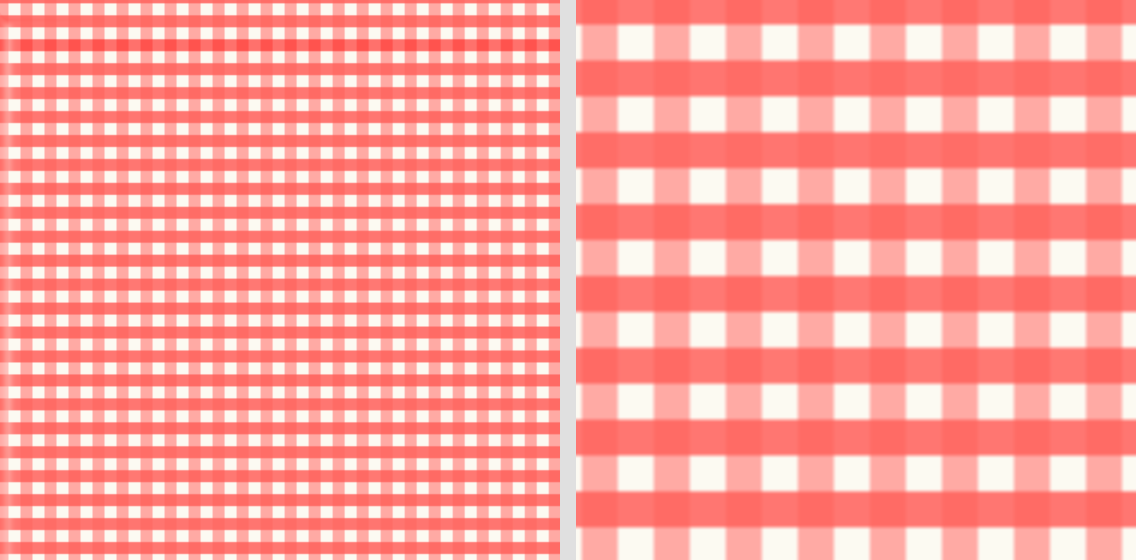
Left: the whole. Right: its middle third, enlarged.
This pattern is drawn by a WebGL 1 fragment shader. Its source:

```glsl
precision highp float;
// Red gingham cloth: translucent pink columns under stronger coral rows.
// Soft periodic stripes are layered, rows differ slightly in strength, one
// row is darker, and the left border carries a pale sheen below a faint crease.

uniform vec2 u_resolution;

const vec2 REPEATS = vec2(23.32, 23.39);      // cells across and down
const vec2 FIRST_CENTRE = vec2(0.0473, 0.038); // first stripe, from top left
const float HALF_WIDTH = 0.25;                // of one cell
const float SOFTNESS = 0.045;                 // of one cell
const float DARK_ROW = 1.0;

const vec3 CLOTH = vec3(0.99, 0.98, 0.95);
const vec3 COLUMN = vec3(1.0, 0.665, 0.645);
const vec3 ROW = vec3(1.0, 0.47, 0.45);
const vec3 CROSSING = vec3(1.0, 0.415, 0.39);
const vec3 DARK_BAND = vec3(1.0, 0.445, 0.425);
const vec3 DARK_CROSSING = vec3(1.0, 0.325, 0.305);
const float ROW_VARIATION = 0.5;

const float SHEEN_X = 0.014;
const float SHEEN_WIDTH = 0.009;
const float SHEEN_STRENGTH = 0.32;
const float CREASE_Y = 0.036;
const float CREASE_STRENGTH = 0.14;

float hash(float n) {
  return fract(sin(n * 91.73 + 4.1) * 4375.85);
}

// Coverage of stripes centred on whole numbers.
float stripe(float t, float pixel) {
  float d = abs(fract(t + 0.5) - 0.5);
  float soft = max(SOFTNESS, 0.7 * pixel);
  return 1.0 - smoothstep(HALF_WIDTH - soft, HALF_WIDTH + soft, d);
}

float bell(float x) {
  return exp(-x * x);
}

vec3 gingham(vec2 p) {
  vec2 cell = (p - FIRST_CENTRE) * REPEATS;
  vec2 pixel = REPEATS / u_resolution;
  float column = stripe(cell.x, pixel.x);
  float row = stripe(cell.y, pixel.y);
  float rowId = floor(cell.y + 0.5);

  // Some rows hide more of the columns beneath them.
  float flatten = ROW_VARIATION * hash(rowId);
  vec3 mean = 0.5 * (ROW + CROSSING);
  vec3 band = mix(mix(ROW, CROSSING, column), mean, flatten);
  vec3 darkBand = mix(DARK_BAND, DARK_CROSSING, column);
  float isDark = 1.0 - step(0.5, abs(rowId - DARK_ROW));
  band = mix(band, darkBand, isDark);

  return mix(mix(CLOTH, COLUMN, column), band, row);
}

void main() {
  vec2 p = gl_FragCoord.xy / u_resolution;
  p.y = 1.0 - p.y; // measure downwards from the top
  vec3 color = gingham(p);

  // Crease that curls up at the corner and fades to the right.
  float creaseY = CREASE_Y - 0.012 * exp(-p.x / 0.006);
  float crease = bell((p.y - creaseY) / 0.003);
  crease *= 1.0 - smoothstep(0.02, 0.22, p.x);
  color = mix(color, DARK_CROSSING, CREASE_STRENGTH * crease);

  // Pale vertical sheen, uneven along its length.
  float sheen = bell((p.x - SHEEN_X) / SHEEN_WIDTH);
  sheen *= smoothstep(creaseY, creaseY + 0.015, p.y);
  sheen *= 0.85 + 0.15 * cos(12.0 * (p.y - 0.15));
  color = mix(color, CLOTH, SHEEN_STRENGTH * sheen);

  gl_FragColor = vec4(color, 1.0);
}
```
